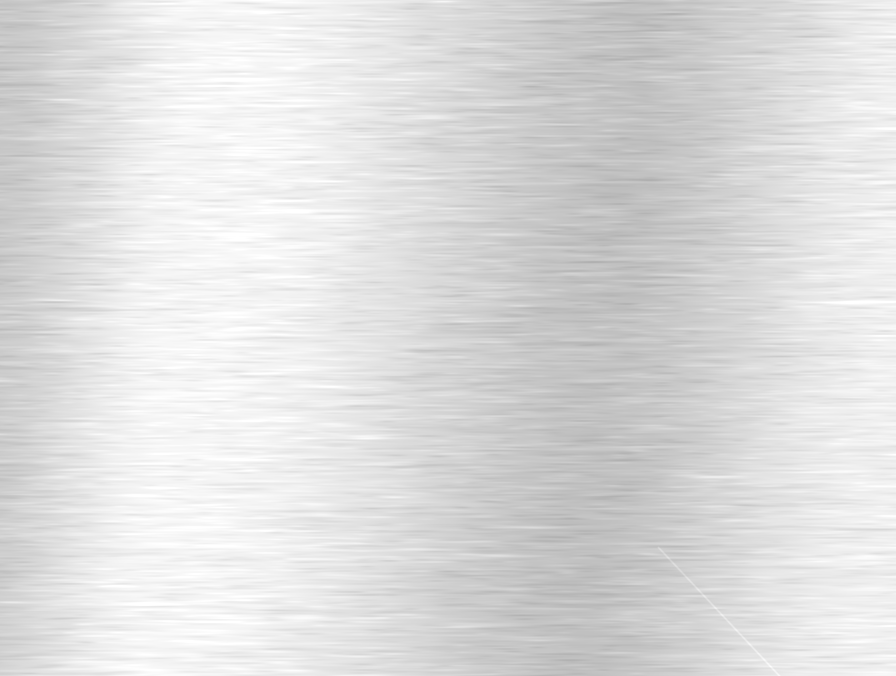
A WebGL 2 fragment shader for this texture:

```glsl
#version 300 es
precision highp float;
// Brushed silver metal: fine horizontal streaks under a broad vertical sheen.

#define EDGE_TONE 0.775
#define PEAK_TONE 0.965
#define VALLEY_TONE 0.75
#define RIGHT_TONE 0.94
#define SHEEN_TILT 0.07
#define STREAK_CONTRAST 0.037
#define FINE_GRID vec2(30.0, 400.0)
#define MAIN_GRID vec2(14.0, 350.0)
#define BROAD_GRID vec2(8.0, 210.0)
#define SCRATCH_TONE 0.06

uniform vec2 u_resolution;
out vec4 fragColor;

// Three random values in 0..1 for one cell of one layer.
vec3 hash3(vec2 cell, float seed) {
    uvec3 v = uvec3(ivec3(vec3(cell, seed)) + 4096);
    v = v * 1664525u + 1013904223u;
    v.x += v.y * v.z; v.y += v.z * v.x; v.z += v.x * v.y;
    v ^= v >> 16u;
    v.x += v.y * v.z; v.y += v.z * v.x; v.z += v.x * v.y;
    return vec3(v >> 8u) / 16777216.0;
}

// Smooth bump: 1 at the centre, 0 from a distance of 1 on.
float bump(float d) {
    return 1.0 - smoothstep(0.0, 1.0, abs(d));
}

// Cellular streaks: each stretched cell holds one tapered light or dark stroke.
float streaks(vec2 uv, vec2 grid, float seed) {
    vec2 p = uv * grid;
    float sum = 0.0;
    for (int j = -1; j <= 1; j++) {
        float row = floor(p.y) + float(j);
        float x = p.x + 7.0 * hash3(vec2(row, 0.0), seed + 50.0).x;
        for (int i = -1; i <= 1; i++) {
            vec2 cell = vec2(floor(x) + float(i), row);
            vec3 rnd = hash3(cell, seed);
            vec2 offset = vec2(x, p.y) - cell - rnd.xy;
            float halfLength = mix(0.4, 1.0, fract(rnd.z * 37.0));
            float strength = 2.0 * rnd.z - 1.0;
            // Squaring keeps most strokes faint and a few strong
            strength *= 1.3 * abs(strength);
            sum += strength * bump(offset.x / halfLength) * bump(offset.y);
        }
    }
    return sum;
}

// Broad reflection: grey edge, white peak, grey valley, pale right side.
float sheen(vec2 uv) {
    float x = uv.x - SHEEN_TILT * (uv.y - 0.5);
    float tone = mix(EDGE_TONE, PEAK_TONE, smoothstep(-0.04, 0.20, x));
    tone = mix(tone, VALLEY_TONE, smoothstep(0.24, 0.70, x));
    return mix(tone, RIGHT_TONE, smoothstep(0.66, 1.0, x));
}

// Distance from p to the segment a-b.
float segmentDistance(vec2 p, vec2 a, vec2 b) {
    vec2 ab = b - a;
    float t = clamp(dot(p - a, ab) / dot(ab, ab), 0.0, 1.0);
    return length(p - a - ab * t);
}

void main() {
    vec2 uv = gl_FragCoord.xy / u_resolution;
    float aspect = u_resolution.x / u_resolution.y;

    // Grain from three streak sizes
    float grain = 0.8 * streaks(uv, FINE_GRID, 1.0)
                + streaks(uv, MAIN_GRID, 2.0)
                + 0.6 * streaks(uv, BROAD_GRID, 3.0);
    float tone = sheen(uv) + STREAK_CONTRAST * grain;

    // One faint diagonal scratch
    vec2 stretch = vec2(aspect, 1.0);
    float scratch = segmentDistance(uv * stretch, vec2(0.735, 0.19) * stretch,
                                    vec2(0.87, 0.0) * stretch);
    tone += SCRATCH_TONE * (1.0 - smoothstep(0.0, 0.0025, scratch));

    fragColor = vec4(vec3(clamp(tone, 0.0, 1.0)), 1.0);
}
```
